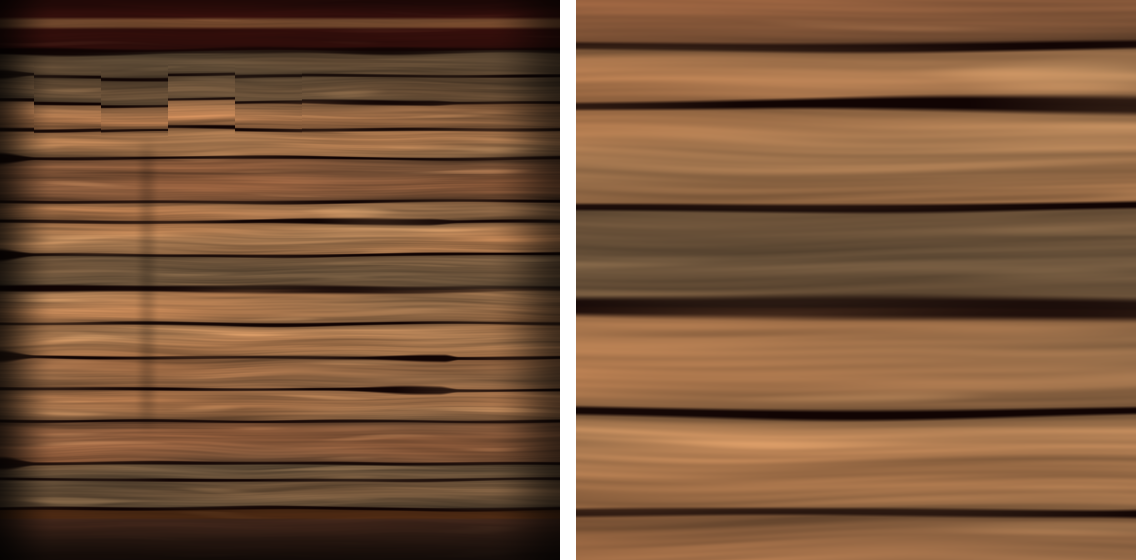
Left: the whole. Right: its middle third, enlarged.
A WebGL 1 fragment shader for this texture:

```glsl
precision highp float;
// Weathered horizontal timber boards between a dark red beam and a shadowed sill.
// A loop stacks fifteen uneven boards, opening a dark seam or crack at each joint;
// stretched gradient noise gives the grain, and a vignette darkens the borders.
uniform vec2 u_resolution;

const float PI = 3.14159265;
const int SEAMS = 16;              // joints around fifteen boards
const float TOP_SEAM = 0.092;      // measured downwards from the top
const float BOTTOM_SEAM = 0.908;
const float THIN_SEAM = 0.0017;
const float WIDE_SEAM = 0.0052;
const float CRACK_SWELL = 0.0046;
const float KNOT_SWELL = 0.010;
const float GRAIN = 0.42;
const float PATCH_WIDTH = 0.12;
const float PATCH_SHIFT = 0.012;
const vec3 TAN = vec3(0.67, 0.475, 0.31);
const vec3 BROWN = vec3(0.51, 0.335, 0.22);
const vec3 OLIVE = vec3(0.435, 0.335, 0.235);
const vec3 GAP = vec3(0.065, 0.015, 0.012);
const vec3 BEAM = vec3(0.235, 0.065, 0.05);
const vec3 RAIL = vec3(0.54, 0.34, 0.21);
const vec3 SILL = vec3(0.34, 0.18, 0.08);
const vec3 FOOT = vec3(0.28, 0.165, 0.115);

float hash(vec2 p) {
  return fract(sin(dot(p, vec2(127.1, 311.7))) * 4375.85);
}

vec2 gradient(vec2 cell) {
  float angle = 2.0 * PI * hash(cell);
  return vec2(cos(angle), sin(angle));
}

// Gradient noise, roughly -0.7 to 0.7
float noise(vec2 p) {
  vec2 i = floor(p), f = fract(p);
  vec2 s = f * f * f * (f * (f * 6.0 - 15.0) + 10.0);
  vec2 e = vec2(1.0, 0.0);
  float a = dot(gradient(i), f);
  float b = dot(gradient(i + e.xy), f - e.xy);
  float c = dot(gradient(i + e.yx), f - e.yx);
  float d = dot(gradient(i + 1.0), f - 1.0);
  return mix(mix(a, b, s.x), mix(c, d, s.x), s.y);
}

float isIndex(float a, float b) { return step(abs(a - b), 0.5); }

float band(float v, float lo, float hi, float soft) {
  return smoothstep(lo - soft, lo + soft, v) * (1.0 - smoothstep(hi - soft, hi + soft, v));
}

// Uneven joint heights; every eighth joint from the fifth sits lower
float seamHeight(float k) {
  float u = k / float(SEAMS - 1);
  float drift = -0.016 * sin(2.0 * PI * u) - 0.014 * sin(PI * u);
  return mix(TOP_SEAM, BOTTOM_SEAM, u) + drift + 0.022 * isIndex(mod(k, 8.0), 5.0);
}

vec3 boardColor(float k) {
  vec3 c = mix(TAN, BROWN, 0.45 * hash(vec2(k, 4.0)));
  c = mix(c, BROWN, isIndex(mod(k, 8.0), 4.0));
  float fromMiddle = abs(k - 7.0);
  c = mix(c, OLIVE, max(step(5.5, fromMiddle), step(fromMiddle, 0.5)));
  return mix(c, SILL, step(float(SEAMS) - 1.5, k));
}

// Half width of a joint: cracks taper to the right, knots open at the left edge
float seamWidth(float x, float k) {
  float w = mix(THIN_SEAM, WIDE_SEAM, isIndex(mod(k, 8.0), 0.0));
  float len = mix(0.15, 0.5, hash(vec2(k, 9.0)));
  float s = (x - 0.82 + len) / len;
  float cracked = max(isIndex(mod(k, 4.0), 2.0), isIndex(mod(k, 9.0), 2.0)) * step(k, 12.0);
  w += CRACK_SWELL * cracked * smoothstep(0.0, 0.7, s) * (1.0 - smoothstep(0.85, 1.0, s));
  w += KNOT_SWELL * isIndex(mod(k, 3.0), 1.0) * (1.0 - smoothstep(0.0, 0.065, x));
  return max(w * (1.0 + 0.9 * noise(vec2(x * 5.0, k * 3.7))), 0.0006);
}

void main() {
  vec2 uv = gl_FragCoord.xy / u_resolution;
  float x = uv.x, t = 1.0 - uv.y;
  float soft = max(0.0012, 1.0 / u_resolution.y);

  // Displaced rectangular patches in the upper left boards
  float patchId = floor((x - 0.06) / PATCH_WIDTH);
  float patched = band(t, 0.13, 0.23, 0.025) * step(x, 0.54);
  float patchTone = hash(vec2(patchId, 2.0)) - 0.5;
  float y = t + PATCH_SHIFT * patchTone * patched;

  // Beam with a pale rail above the boards
  vec3 col = mix(BEAM, RAIL, band(t, 0.033, 0.050, 0.004));

  // Boards from top to bottom, with their seams
  float gap = 0.0, shade = 0.0;
  for (int i = 0; i < SEAMS; i++) {
    float k = float(i);
    float d = y - seamHeight(k) - 0.006 * noise(vec2(x * 3.0, k * 5.3 + 0.4));
    float w = seamWidth(x, k);
    float strength = clamp(0.85 + 0.6 * noise(vec2(x * 4.0, k * 2.9 + 7.3)), 0.0, 1.0);
    col = mix(col, boardColor(k), smoothstep(-soft, soft, d));
    gap = max(gap, strength * (1.0 - smoothstep(w * 0.5, w + soft * 1.5, abs(d))));
    shade = max(shade, exp(-abs(d) * 130.0));
  }
  col = mix(col, FOOT, smoothstep(0.924, 0.929, t));

  // Warped long grain, fine fibres and pale streaks
  float gy = y + 0.012 * noise(vec2(x * 3.5, y * 13.0));
  float broad = noise(vec2(x * 1.6, gy * 38.0));
  float medium = noise(vec2(x * 3.0 + 4.0, gy * 105.0));
  float fine = noise(vec2(x * 6.0, gy * 260.0));
  float wooden = mix(0.4, 1.0, band(t, 0.10, 0.91, 0.01));
  col *= 1.0 + GRAIN * wooden * (0.75 * broad + 0.6 * medium + 0.35 * fine);
  float streak = smoothstep(0.25, 0.6, noise(vec2(x * 4.0 + 8.0, gy * 70.0)));
  col += vec3(0.14, 0.11, 0.075) * streak * wooden;
  col *= vec3(1.0) + vec3(0.08, 0.0, -0.06) * noise(vec2(x * 2.0, y * 20.0));
  col *= 1.0 + 0.16 * patchTone * patched;

  // Joint shadows, then a faint vertical stain
  col *= 1.0 - 0.28 * shade;
  col = mix(col, GAP, gap);
  col *= 1.0 - 0.16 * band(x, 0.25, 0.275, 0.012) * band(t, 0.27, 0.75, 0.04);

  // Uneven vignette
  float left = mix(0.22, 1.0, smoothstep(-0.02, 0.10, x));
  float right = mix(0.42, 1.0, smoothstep(-0.01, 0.13, 1.0 - x));
  float top = mix(0.62, 1.0, smoothstep(0.0, 0.03, t)) * mix(0.82, 1.0, smoothstep(0.10, 0.22, t));
  float bottom = mix(0.25, 1.0, smoothstep(-0.01, 0.10, uv.y));
  gl_FragColor = vec4(clamp(col * left * right * top * bottom, 0.0, 1.0), 1.0);
}
```
